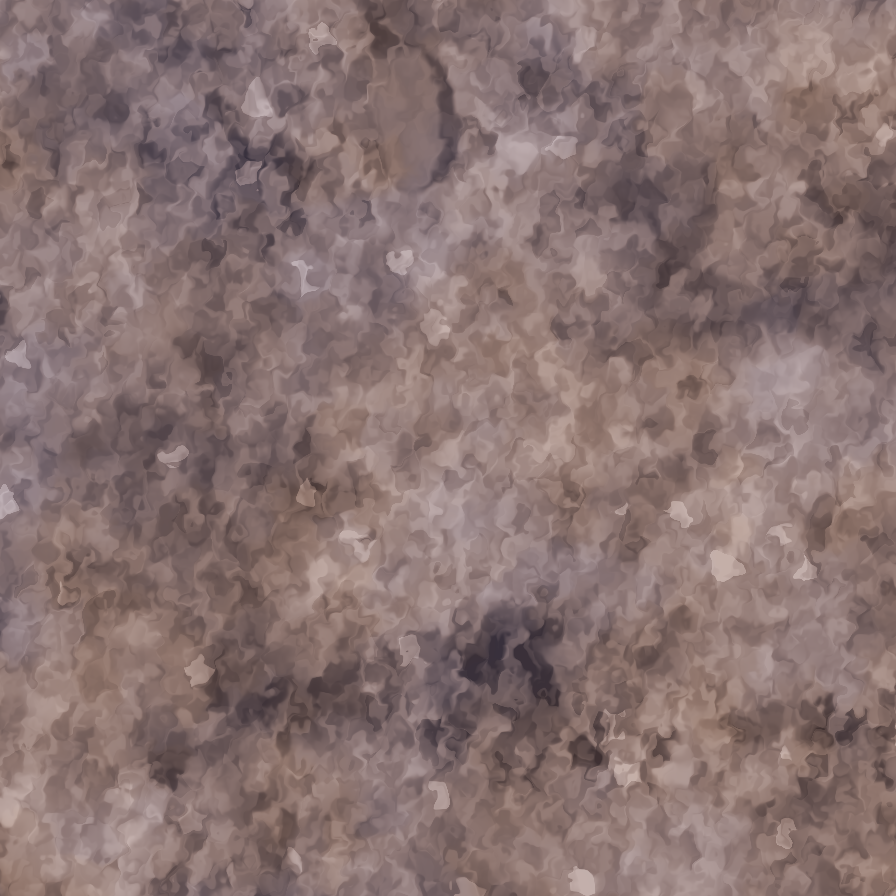
Reproduce this texture procedurally as a WebGL 1 fragment shader.

```glsl
precision highp float;
uniform vec2 u_resolution;

vec3 hash3(vec2 c) {
  vec3 s = vec3(dot(c, vec2(127.1, 311.7)), dot(c, vec2(269.5, 183.3)), dot(c, vec2(419.2, 371.9)));
  return fract(sin(s) * 43758.545);
}

// Cellular noise: random cell values blended by distance; higher crispness gives flatter grains.
float cells(vec2 p, float crispness) {
  vec2 base = floor(p);
  float sum = 0.0, total = 0.0;
  for (int j = -1; j <= 1; j++) {
    for (int i = -1; i <= 1; i++) {
      vec2 cell = base + vec2(float(i), float(j));
      vec3 rnd = hash3(cell);
      vec2 offset = cell + rnd.xy - p;
      float weight = exp(-crispness * dot(offset, offset));
      sum += weight * rnd.z;
      total += weight;
    }
  }
  return sum / total;
}

// Soft elliptical region
float patchAt(vec2 p, vec2 centre, vec2 size) {
  vec2 q = (p - centre) / size;
  return exp(-dot(q, q));
}

void main() {
  vec2 uv = gl_FragCoord.xy / u_resolution;

  // Ragged edges for every layer
  vec2 ragged = vec2(cells(uv * 75.0, 6.0), cells(uv * 75.0 + 40.0, 6.0)) - 0.5;
  vec2 drift = vec2(cells(uv * 11.0 + 7.0, 5.0), cells(uv * 11.0 + 63.0, 5.0)) - 0.5;
  vec2 p = uv + ragged * 0.018;
  vec2 wide = p + drift * 0.09;

  // Hollows and dusty banks
  float hollow = patchAt(wide, vec2(0.27, 0.87), vec2(0.15, 0.14));
  float ledge = patchAt(wide, vec2(0.48, 0.225), vec2(0.18, 0.06));
  float rubble = patchAt(wide, vec2(0.8, 0.2), vec2(0.25, 0.12));
  float dust = patchAt(wide, vec2(0.62, 0.94), vec2(0.16, 0.13))
             + patchAt(wide, vec2(0.92, 0.84), vec2(0.12, 0.13))
             + patchAt(wide, vec2(0.16, 0.08), vec2(0.26, 0.11))
             + 0.6 * patchAt(wide, vec2(0.5, 0.32), vec2(0.2, 0.04));
  float rough = 0.85 + 0.4 * (hollow + ledge + rubble) + 0.2 * dust;

  // Grains lean a little and are taller than wide
  vec2 lean = mat2(0.97, 0.24, -0.24, 0.97) * p * vec2(1.2, 0.85);
  float coarse = cells(lean * 42.0, 12.0) - 0.5;
  float fine = cells(lean * 88.0 + 19.0, 9.0) - 0.5;
  float grain = (coarse * 0.15 + fine * 0.11) * rough;

  float tone = 0.455 + grain;
  tone += (cells(wide * 5.0 + 3.0, 5.0) - 0.5) * 0.17;
  tone += (cells(p * 15.0 + 31.0, 6.0) - 0.5) * 0.15;
  tone += 0.085 * dust - 0.085 * hollow - 0.11 * ledge - 0.035 * rubble;

  // Dark pits in clusters, rare pale chips
  float cluster = smoothstep(0.3, 0.65, cells(p * 8.0 + 90.0, 5.0));
  tone -= 0.085 * cluster * rough * smoothstep(0.7, 0.88, cells(lean * 46.0 + 57.0, 15.0));
  tone += 0.15 * smoothstep(0.965, 0.985, cells(p * 34.0 + 11.0, 22.0));

  // Smooth stone with a shadowed right side
  vec2 q = (uv + ragged * 0.012 - vec2(0.467, 0.865)) / vec2(0.045, 0.08);
  float socket = smoothstep(1.1, 0.9, length(q));
  float stone = socket * smoothstep(1.1, 0.9, length((q + vec2(0.4, 0.0)) * vec2(1.0, 0.9)));
  tone += 0.05 * patchAt(q, vec2(-0.2, 0.0), vec2(1.5, 1.3));
  tone = mix(tone, 0.3 + grain * 0.6, socket);
  tone = mix(tone, 0.43 + grain * 0.25, stone);

  vec3 shadow = vec3(0.34, 0.28, 0.29);
  vec3 soil = vec3(0.55, 0.46, 0.45);
  vec3 paleDust = vec3(0.69, 0.61, 0.60);
  vec3 colour = mix(shadow, soil, clamp((tone - 0.28) / 0.18, -0.5, 1.0));
  colour = mix(colour, paleDust, clamp((tone - 0.46) / 0.15, 0.0, 1.5));

  // Drift between warm brown and violet grey
  float warmth = cells(wide * 6.0 + 71.0, 5.0) - 0.5 + 0.4 * (cells(p * 24.0 + 5.0, 6.0) - 0.5);
  colour += (warmth - 0.2 * hollow) * vec3(0.035, 0.0, -0.06);
  gl_FragColor = vec4(colour, 1.0);
}
```
